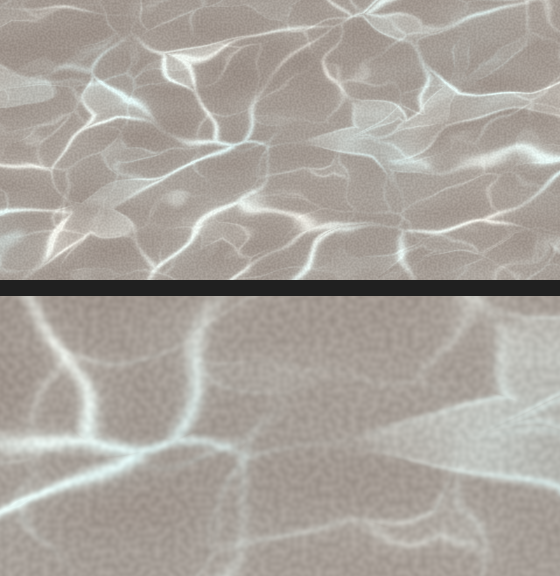
Top: the whole. Bottom: its middle third, enlarged.
This texture is drawn by a WebGL 2 fragment shader. Its source:

```glsl
#version 300 es
precision highp float;
// Sunlit caustic web with open, veiled folds over fine wet sand.

uniform vec2 u_resolution;
out vec4 fragColor;

const vec3 SAND = vec3(0.620, 0.580, 0.550);
const vec3 GLINT = vec3(0.890, 0.920, 0.900);
const vec3 TINT = vec3(-0.035, 0.010, 0.025);  // cool / warm drift in the light
const vec2 CELL_FREQ = vec2(2.35, 3.6);        // web cells per canvas height
const float SLANT = 0.14;
const float WARP_LARGE = 0.48;
const float WARP_SMALL = 0.13;
const float LINE_WIDTH = 0.028;                // in cell units
const float HALO_WIDTH = 0.11;
const float HALO_GAIN = 0.22;
const float FOLD_OPENING = 0.23;
const float FOLD_FILL = 0.36;
const float FINE_SCALE = 1.75;
const float FINE_GAIN = 0.32;
const float VEIL_BASE = 0.05;
const float VEIL_GAIN = 0.20;
const float GRAIN_FREQ = 120.0;
const float GRAIN_GAIN = 0.065;

vec2 hash2(vec2 cell) {
    uvec2 v = uvec2(ivec2(cell)) * 1664525u + 1013904223u;
    v.x += v.y * 1664525u;
    v.y += v.x * 1664525u;
    v ^= v >> 16;
    v.x += v.y * 1664525u;
    v.y += v.x * 1664525u;
    v ^= v >> 16;
    return vec2(v >> 8) / 16777216.0;
}

float cornerSlope(vec2 cell, vec2 offset) {
    float angle = 6.28319 * hash2(cell).x;
    return dot(vec2(cos(angle), sin(angle)), offset);
}

float gradientNoise(vec2 p) {
    vec2 i = floor(p), f = p - i;
    vec2 u = f * f * f * (f * (f * 6.0 - 15.0) + 10.0);
    vec2 e = vec2(1.0, 0.0);
    return mix(mix(cornerSlope(i, f), cornerSlope(i + e.xy, f - e.xy), u.x),
               mix(cornerSlope(i + e.yx, f - e.yx), cornerSlope(i + e.xx, f - e.xx), u.x), u.y);
}

vec2 noisePair(vec2 p) {
    return vec2(gradientNoise(p), gradientNoise(p + vec2(37.2, 91.7)));
}

// x: distance to nearest cell edge, y: distance to cell centre, z: cell id
vec3 cellWeb(vec2 p) {
    vec2 base = floor(p), f = p - base;
    vec2 nearCell = vec2(0.0), nearVec = vec2(0.0);
    float nearSq = 9.0;
    for (int y = -1; y <= 1; y++)
    for (int x = -1; x <= 1; x++) {
        vec2 c = vec2(x, y);
        vec2 r = c + hash2(base + c) - f;
        float sq = dot(r, r);
        if (sq < nearSq) { nearSq = sq; nearCell = c; nearVec = r; }
    }
    float edge = 9.0;
    for (int y = -2; y <= 2; y++)
    for (int x = -2; x <= 2; x++) {
        vec2 c = nearCell + vec2(x, y);
        vec2 r = c + hash2(base + c) - f;
        vec2 across = r - nearVec;
        if (dot(across, across) > 1e-5)
            edge = min(edge, dot(0.5 * (r + nearVec), normalize(across)));
    }
    return vec3(edge, sqrt(nearSq), hash2(base + nearCell + 71.0).x);
}

// Light of one web: bright rims that part into half-lit folds
float caustic(vec2 p) {
    vec2 q = p + WARP_LARGE * noisePair(p * 0.9) + WARP_SMALL * noisePair(p * 2.6 + 13.0);
    vec3 web = cellWeb(q);

    float focus = smoothstep(-0.36, 0.42, gradientNoise(p * 1.15 + 5.3));
    float opening = FOLD_OPENING * smoothstep(0.08, 0.50, gradientNoise(p * vec2(0.75, 0.95) + 21.4));
    float rimDist = web.x - opening;
    float width = LINE_WIDTH * mix(0.75, 1.35, focus);

    float rim = exp(-rimDist * rimDist / (width * width));
    float halo = HALO_GAIN * exp(-abs(rimDist) / HALO_WIDTH);
    float fill = FOLD_FILL * smoothstep(0.015, 0.07, opening) * smoothstep(0.02, -0.02, rimDist);
    fill *= 0.85 + 0.9 * gradientNoise(q * vec2(2.2, 3.4));
    float spot = 0.40 * smoothstep(0.17, 0.04, web.y) * step(0.80, web.z);

    return (0.84 * rim + halo) * mix(0.10, 1.0, focus) + fill + spot * focus;
}

void main() {
    vec2 p = gl_FragCoord.xy / u_resolution.y;
    vec2 q = (p - vec2(0.0, SLANT * p.x)) * CELL_FREQ + vec2(4.6, 8.3);

    // Broad web, finer faint web and soft horizontal veil
    float light = caustic(q) + FINE_GAIN * caustic(q * FINE_SCALE + 40.0);
    float veil = gradientNoise(p * vec2(2.0, 4.5) + 3.0) + 0.5 * gradientNoise(p * vec2(5.0, 14.0) + 9.0);
    light += VEIL_BASE + VEIL_GAIN * veil + 0.05 * (0.5 - p.y);
    light = clamp(light, -0.05, 1.12);

    // Sand to glint, with drifting tint and grain
    vec3 color = mix(SAND, GLINT, light);
    color += TINT * light * 2.0 * gradientNoise(p * 3.2 + 17.0);
    color += GRAIN_GAIN * gradientNoise(p * GRAIN_FREQ);
    fragColor = vec4(color, 1.0);
}
```
